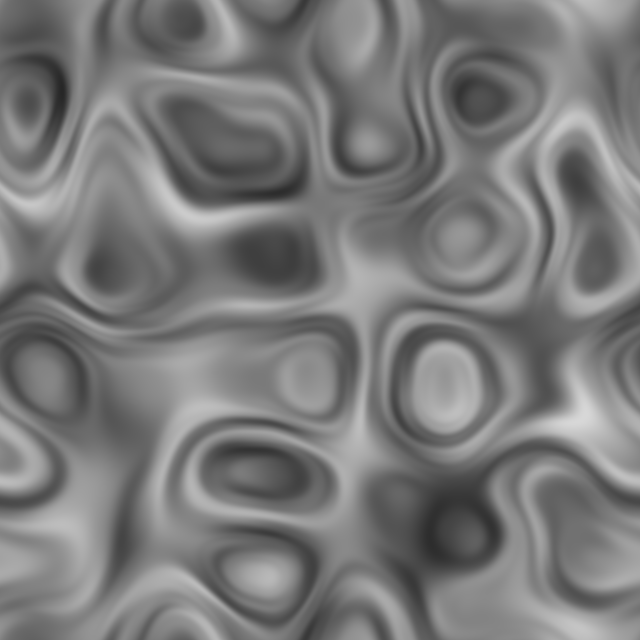
This texture is drawn by a WebGL 2 fragment shader. Its source:

```glsl
#version 300 es
precision highp float;

// Grey marbled relief: a smooth height field is sliced into soft contour bands.
// Height drives the third axis of a gradient noise, so every band varies in
// brightness along its length. All lattices wrap, so the tile is seamless.

uniform vec2 u_resolution;
out vec4 fragColor;

const int   HEIGHT_CELLS = 5;      // lattice cells of the height field per tile
const int   BAND_CELLS   = 5;      // lattice cells of the band noise per tile
const float BAND_DENSITY = 7.5;    // band noise units per unit of height
const float DETAIL       = 0.25;   // weight of the finer band layer
const float MID_GREY     = 0.48;
const float CONTRAST     = 0.57;
const float HEIGHT_SLICE = 60.5;   // depth offsets keep the layers independent
const float BAND_SLICE   = 20.3;
const float DETAIL_SLICE = 120.7;
const float TAU          = 6.283185;

// Integer hash of a lattice point to three values in 0..1
vec3 hash3(ivec3 cell) {
    uvec3 v = uvec3(cell) * 1664525u + 1013904223u;
    v.x += v.y * v.z;
    v.y += v.z * v.x;
    v.z += v.x * v.y;
    v ^= v >> 16u;
    v.x += v.y * v.z;
    v.y += v.z * v.x;
    v.z += v.x * v.y;
    return vec3(v >> 8u) / 16777216.0;
}

// Random unit vector of a lattice point, wrapped in x and y
vec3 gradientAt(ivec3 cell, int period) {
    cell.xy = (cell.xy + period) % period;
    vec3 h = hash3(cell);
    float z = 2.0 * h.x - 1.0;
    float angle = TAU * h.y;
    return vec3(sqrt(max(1.0 - z * z, 0.0)) * vec2(cos(angle), sin(angle)), z);
}

// Gradient noise over the unit tile, periodic in x and y, free in depth
float tileNoise(vec2 uv, float depth, int period) {
    vec3 p = vec3(uv * float(period), depth);
    ivec3 base = ivec3(floor(p));
    vec3 f = fract(p);
    vec3 fade = f * f * f * (f * (f * 6.0 - 15.0) + 10.0);
    float sum = 0.0;
    for (int i = 0; i < 8; i++) {
        ivec3 corner = ivec3(i & 1, (i >> 1) & 1, i >> 2);
        vec3 weight = mix(1.0 - fade, fade, vec3(corner));
        vec3 gradient = gradientAt(base + corner, period);
        sum += weight.x * weight.y * weight.z * dot(gradient, f - vec3(corner));
    }
    return sum;
}

void main() {
    vec2 uv = gl_FragCoord.xy / u_resolution;

    // Height field, then bands along its contours
    float level = BAND_DENSITY * tileNoise(uv, HEIGHT_SLICE, HEIGHT_CELLS);
    float bands = tileNoise(uv, BAND_SLICE + level, BAND_CELLS);
    bands += DETAIL * tileNoise(uv, DETAIL_SLICE + 2.0 * level, 2 * BAND_CELLS);

    float grey = clamp(MID_GREY + CONTRAST * bands, 0.0, 1.0);
    fragColor = vec4(vec3(grey), 1.0);
}
```
